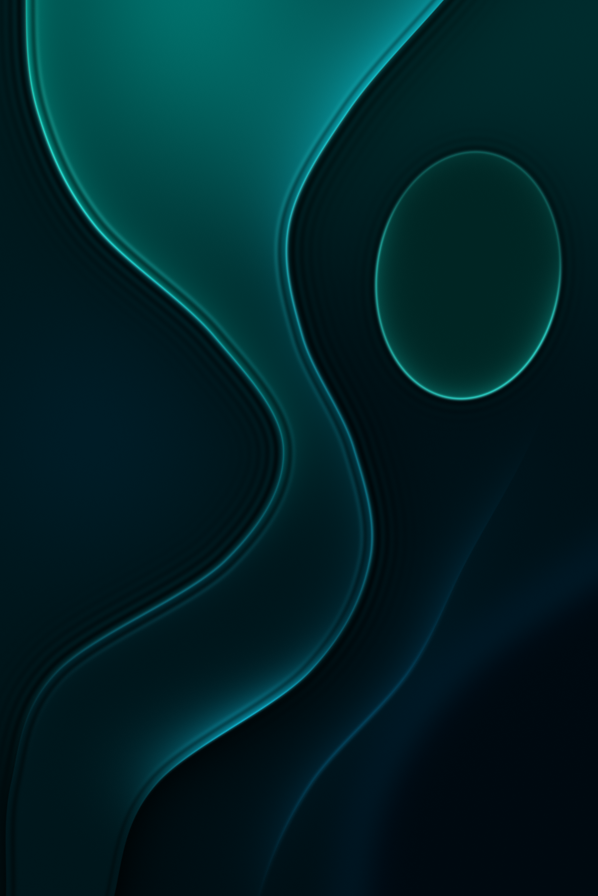
A Shadertoy shader for this background:

```glsl
float bell(float x, float center, float width) {
    float t = (x - center) / width;
    return exp(-t * t);
}

float hash(vec2 p) {
    return fract(sin(dot(p, vec2(12.9898, 78.233))) * 43758.5453);
}

// Smooth curve x(y) through evenly spaced knots, listed from top to bottom
float pathX(float knots[11], float y) {
    float s = (1.5 - y) / 0.1875 + 1.0;
    int i = clamp(int(floor(s)), 1, 8);
    float f = s - float(i);
    float a = knots[i - 1], b = knots[i], c = knots[i + 1], d = knots[i + 2];
    return b + 0.5 * f * (c - a + f * (2.0 * a - 5.0 * b + 4.0 * c - d
        + f * (3.0 * (b - c) + d - a)));
}

// Signed distance to the curve, positive on its right
float pathDistance(float knots[11], vec2 p) {
    float t = p.y;
    for (int i = 0; i < 4; i++) {
        float slope = (pathX(knots, t + 0.01) - pathX(knots, t - 0.01)) / 0.02;
        float offset = p.x - pathX(knots, t);
        t += clamp((p.y - t + offset * slope) / (1.0 + slope * slope), -0.06, 0.06);
    }
    return sign(p.x - pathX(knots, p.y)) * length(p - vec2(pathX(knots, t), t));
}

float eggDistance(vec2 p) {
    vec2 radius = vec2(0.154, 0.207);
    p.x -= 0.06 * p.y;
    float k = length(p / radius);
    return (k - 1.0) * k / max(length(p / (radius * radius)), 0.001);
}

// Fine parallel reflections that fade away from an edge
float ripples(float d, float reach) {
    return (0.5 + 0.5 * cos(d * 420.0)) * exp(-abs(d) / reach);
}

void mainImage(out vec4 fragColor, in vec2 fragCoord) {
    vec2 p = fragCoord / iResolution.xy * vec2(1.0, 1.5);
    float pixel = 1.0 / iResolution.x;
    float hair = max(0.0026, 0.8 * pixel);

    float left = pathDistance(float[11](0.059, 0.043, 0.0625, 0.156, 0.357,
        0.473, 0.377, 0.094, 0.018, 0.010, 0.008), p);
    float right = pathDistance(float[11](0.908, 0.742, 0.582, 0.484, 0.506,
        0.592, 0.619, 0.518, 0.262, 0.191, 0.176), p);
    float crease = pathDistance(float[11](1.13, 1.09, 1.055, 1.016, 0.957,
        0.883, 0.781, 0.684, 0.520, 0.434, 0.410), p);
    float fold = pathDistance(float[11](2.6, 2.3, 2.0, 1.8, 1.6,
        1.33, 1.06, 0.797, 0.660, 0.615, 0.605), p);
    float egg = eggDistance(p - vec2(0.783, 1.039));
    float high = smoothstep(0.75, 1.5, p.y);

    // Outer left surface
    vec3 leftColor = vec3(0.0, 0.085, 0.105) + vec3(0.0, 0.025, 0.02) * high;
    leftColor += vec3(0.0, 0.025, 0.045) * bell(p.x, 0.15, 0.22) * bell(p.y, 0.77, 0.22);
    leftColor *= 1.0 - 0.65 * exp(-abs(left) / 0.04);
    leftColor += vec3(0.0, 0.10, 0.11) * ripples(left + 0.004, 0.022) * smoothstep(0.1, 0.5, p.y);

    // Outer right surface with two faint folds
    vec3 rightColor = vec3(0.0, 0.068, 0.093) + vec3(0.0, 0.105, 0.085) * high;
    rightColor *= mix(0.85, 1.0, smoothstep(0.0, 0.7, p.y));
    rightColor *= 1.0 - 0.7 * exp(-abs(right) / 0.045);
    rightColor += vec3(0.0, 0.075, 0.085) * ripples(right - 0.003, 0.022) * smoothstep(0.2, 0.6, p.y);
    float creaseFade = smoothstep(0.85, 0.45, p.y) * smoothstep(-0.1, 0.2, p.y);
    float creaseSide = smoothstep(-pixel, pixel, crease);
    rightColor += vec3(0.0, 0.075, 0.11) * creaseFade
        * mix(exp(-abs(crease) / 0.035), 0.3 * exp(-abs(crease) / 0.05), creaseSide);
    rightColor += vec3(0.01, 0.12, 0.16) * bell(crease, 0.0, 0.004) * bell(p.y, 0.27, 0.18);
    rightColor = mix(rightColor, vec3(0.0, 0.032, 0.06), 0.85 * smoothstep(-0.03, 0.03, fold));
    rightColor += vec3(0.0, 0.022, 0.045) * bell(fold, -0.03, 0.05);

    // Ribbon between the two curves
    vec3 ribbon = vec3(0.0, 0.085, 0.105) + vec3(0.0, 0.16, 0.13) * smoothstep(0.5, 1.4, p.y);
    ribbon += vec3(0.0, 0.19, 0.18) * bell(p.x, 0.31, 0.22) * bell(p.y, 1.55, 0.28);
    ribbon += vec3(0.03, 0.27, 0.30) * exp(-abs(right) / 0.10) * smoothstep(0.98, 1.42, p.y);
    ribbon += vec3(0.0, 0.09, 0.12) * exp(-abs(right) / 0.035) * smoothstep(0.2, 0.45, p.y);
    ribbon += vec3(0.02, 0.38, 0.43) * exp(-abs(right) / 0.035) * bell(p.y, 0.29, 0.11);
    ribbon += vec3(0.0, 0.24, 0.21) * exp(-abs(left) / 0.028) * smoothstep(0.45, 1.1, p.y);
    ribbon += vec3(0.0, 0.08, 0.10) * exp(-abs(left) / 0.02) * bell(p.y, 0.55, 0.25);
    ribbon *= 1.0 - 0.4 * bell(left, 0.012, 0.005) - 0.3 * bell(right, -0.012, 0.004);

    float insideLeft = smoothstep(-pixel, pixel, left);
    float outsideRight = smoothstep(-pixel, pixel, right);
    vec3 color = mix(mix(leftColor, ribbon, insideLeft), rightColor, outsideRight);

    // Glass egg, its rim brightest at lower right and upper left
    float inside = smoothstep(pixel, -pixel, egg);
    vec2 around = normalize(p - vec2(0.783, 1.039) + 0.00001);
    float low = smoothstep(0.1, 1.0, dot(around, vec2(0.4, -0.92)));
    float rim = 0.30 + 0.65 * low + 0.40 * smoothstep(0.4, 1.0, dot(around, vec2(-0.98, -0.2)));
    color *= 1.0 - 0.5 * (1.0 - inside) * exp(-abs(egg) / 0.022);
    color += vec3(0.0, 0.055, 0.055) * (1.0 - inside) * ripples(egg, 0.015);
    vec3 glass = vec3(0.0, 0.145, 0.138) + vec3(0.02, 0.24, 0.22) * rim * exp(-abs(egg) / 0.018);
    color = mix(color, glass, inside);
    color += vec3(0.16, 0.52, 0.49) * rim * bell(egg, 0.0, hair);

    // Bright hairlines along the ribbon
    float leftLight = 0.9 * bell(p.y, 1.12, 0.36) + 0.5 * bell(p.y, 0.50, 0.16);
    float rightLight = 0.75 * bell(p.y, 1.05, 0.32) + 0.45 * bell(p.y, 0.60, 0.2)
        + 0.5 * bell(p.y, 0.29, 0.09);
    vec3 shine = mix(vec3(0.08, 0.46, 0.52), vec3(0.26, 0.60, 0.54), high);
    color += shine * leftLight * (bell(left, 0.0, hair) + 0.3 * bell(left, 0.018, 0.004));
    color += shine * rightLight * (bell(right, 0.0, hair) + 0.25 * bell(right, -0.018, 0.004));

    color += (hash(fragCoord) - 0.5) / 255.0;
    fragColor = vec4(clamp(color, 0.0, 1.0), 1.0);
}
```
